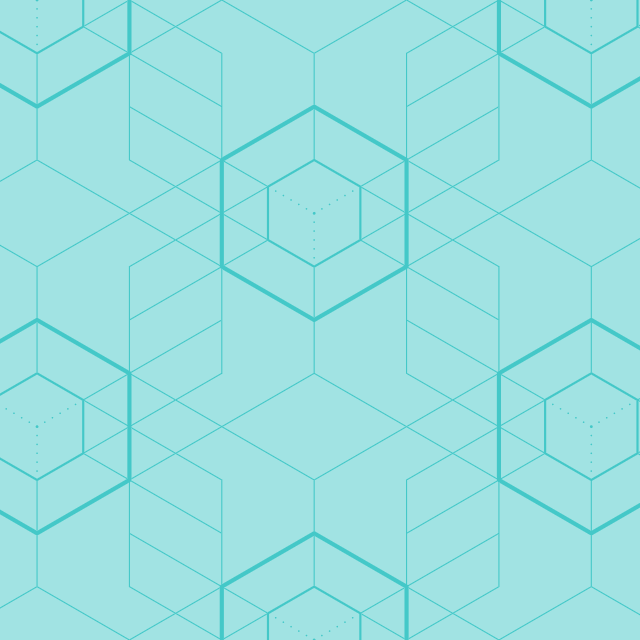
Give the GLSL for this pattern, as a WebGL 2 fragment shader.

```glsl
#version 300 es
precision highp float;
// Isometric line pattern: nested hexagons on a staggered lattice, joined by thin
// struts, ribs and chevrons. Each cell is a distance field folded into one
// quadrant; two interleaved rectangular grids of cells make the lattice.

uniform vec2 u_resolution;
out vec4 outColor;

const vec3 BACKGROUND = vec3(0.63, 0.89, 0.89);
const vec3 LINE_COLOR = vec3(0.265, 0.785, 0.785);

const float HEX_RADIUS = 1.0 / 6.0;            // outer hexagon, in canvas units
const vec2 FIRST_CENTER = vec2(0.4909, 0.6667);

// The values below are in units of HEX_RADIUS.
const float APOTHEM = 0.8660254;
const vec2 GRID = vec2(APOTHEM, 1.0);          // one step of the strut grid
const vec2 TILE = vec2(6.0, 4.0) * GRID;       // one rectangular repeat
const float BOLD_HALF = 0.0195;
const float MEDIUM_HALF = 0.0102;
const float THIN_HALF = 0.0051;
const float DOT_RADIUS = 0.0072;
const float CENTER_DOT_RADIUS = 0.013;
const float DOT_STEP = 0.5 / 6.0;
const float DOTS_PER_ARM = 5.0;

// Distance to a segment whose ends are given in strut grid steps.
float segment(vec2 p, vec2 a, vec2 b) {
  vec2 start = a * GRID;
  vec2 span = b * GRID - start;
  vec2 offset = p - start;
  float t = clamp(dot(offset, span) / dot(span, span), 0.0, 1.0);
  return length(offset - span * t);
}

// Distance to one dotted arm running out from the centre.
float dottedArm(vec2 p, vec2 direction) {
  float index = clamp(floor(dot(p, direction) / DOT_STEP + 0.5), 1.0, DOTS_PER_ARM);
  return length(p - direction * index * DOT_STEP) - DOT_RADIUS;
}

// Signed distance to all the linework that belongs to one cell.
float cellLines(vec2 q) {
  vec2 p = abs(q);

  // Outer and inner hexagon
  float hex = max(p.x, 0.5 * p.x + APOTHEM * p.y);
  float d = abs(hex - APOTHEM) - BOLD_HALF;
  d = min(d, abs(hex - 0.5 * APOTHEM) - MEDIUM_HALF);

  // Thin uprights
  float thin = segment(p, vec2(0.0, 0.5), vec2(0.0, 1.5));
  thin = min(thin, segment(p, vec2(1.0, 0.5), vec2(1.0, 1.5)));

  // Ribs and diagonals leaving the inner hexagon
  thin = min(thin, segment(p, vec2(0.5, 0.25), vec2(2.0, 1.0)));
  thin = min(thin, segment(p, vec2(0.5, 0.25), vec2(1.0, 0.0)));
  thin = min(thin, segment(p, vec2(1.0, 0.0), vec2(2.0, 0.5)));

  // Chevrons crossing between neighbouring cells
  thin = min(thin, segment(p, vec2(1.0, 0.5), vec2(2.0, 0.0)));
  thin = min(thin, segment(p, vec2(2.0, 0.0), vec2(3.0, 0.5)));
  d = min(d, thin - THIN_HALF);

  // Dotted cube edges: one down, two mirrored upwards
  vec2 mirrored = vec2(p.x, q.y);
  d = min(d, dottedArm(q, vec2(0.0, -1.0)));
  d = min(d, dottedArm(mirrored, vec2(APOTHEM, 0.5)));
  return min(d, length(q) - CENTER_DOT_RADIUS);
}

// Wraps a position into the tile centred on the origin.
vec2 wrapTile(vec2 p) {
  return mod(p + 0.5 * TILE, TILE) - 0.5 * TILE;
}

void main() {
  float canvasSize = min(u_resolution.x, u_resolution.y);
  vec2 p = (gl_FragCoord.xy / canvasSize - FIRST_CENTER) / HEX_RADIUS;

  // The lattice is two tile grids, offset by half a tile.
  float d = min(cellLines(wrapTile(p)), cellLines(wrapTile(p + 0.5 * TILE)));

  float pixel = 1.0 / (canvasSize * HEX_RADIUS);
  float coverage = clamp(0.5 - d / pixel, 0.0, 1.0);
  outColor = vec4(mix(BACKGROUND, LINE_COLOR, coverage), 1.0);
}
```
